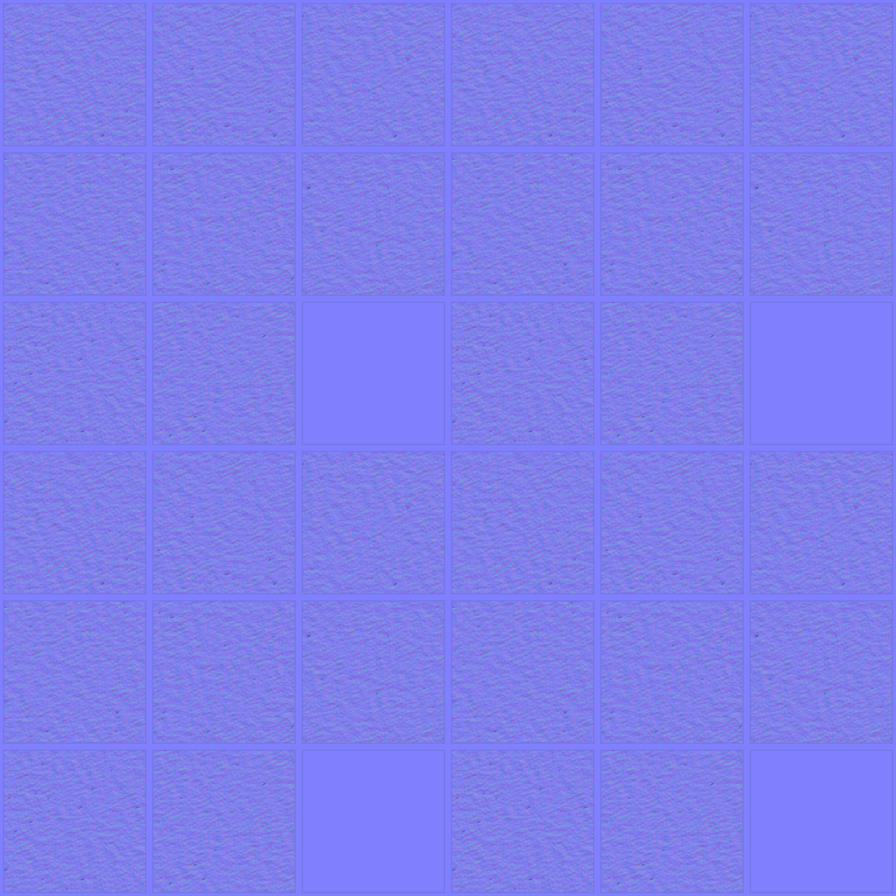
Reproduce this texture map procedurally as a WebGL 2 fragment shader.

```glsl
#version 300 es
precision highp float;

uniform vec2 u_resolution;
out vec4 fragColor;

// Unit gradient on a lattice that wraps after "period" cells
vec2 latticeGradient(ivec2 cell, ivec2 period) {
    uvec2 c = uvec2(cell % period);
    uint h = c.x * 1597u + c.y * 51749u + uint(period.x) * 7919u;
    h = (h ^ (h >> 15)) * 739391u;
    h = (h ^ (h >> 13)) * 951749u;
    h ^= h >> 16;
    float angle = float(h & 65535u) * 6.28318 / 65536.0;
    return vec2(cos(angle), sin(angle));
}

// Gradient noise: x is the value, yz its derivatives
vec3 gradientNoise(vec2 p, ivec2 period) {
    ivec2 i = ivec2(floor(p));
    vec2 f = fract(p);
    vec2 u = f * f * f * (f * (f * 6.0 - 15.0) + 10.0);
    vec2 du = 30.0 * f * f * (f * (f - 2.0) + 1.0);

    vec2 ga = latticeGradient(i, period);
    vec2 gb = latticeGradient(i + ivec2(1, 0), period);
    vec2 gc = latticeGradient(i + ivec2(0, 1), period);
    vec2 gd = latticeGradient(i + ivec2(1, 1), period);
    float a = dot(ga, f);
    float b = dot(gb, f - vec2(1.0, 0.0));
    float c = dot(gc, f - vec2(0.0, 1.0));
    float d = dot(gd, f - 1.0);

    float value = mix(mix(a, b, u.x), mix(c, d, u.x), u.y);
    vec2 slope = mix(mix(ga, gb, u.x), mix(gc, gd, u.x), u.y)
        + du * (u.yx * (a - b - c + d) + vec2(b, c) - a);
    return vec3(value, slope);
}

// Encoded normal of the rough stone over one block of tiles
vec3 stoneColor(vec2 p) {
    // Streaks rising to the right, then even grit and soft lumps
    vec2 sheared = vec2(p.x - p.y + 2.0, p.y);
    vec3 streak = gradientNoise(sheared * vec2(78.0, 94.0), ivec2(78, 94));
    vec3 grit = gradientNoise(p * 170.0, ivec2(170));
    vec3 lump = gradientNoise(p * 45.0, ivec2(45));
    vec2 slope = vec2(0.83 * streak.y, streak.z - 0.83 * streak.y);
    slope += 0.8 * grit.yz + 0.45 * lump.yz;

    // Steep flanks lose blue and lean slightly to green
    float steep = dot(slope, slope);
    vec3 color = vec3(0.5 - 0.04 * slope, 0.94 - 0.017 * steep);
    color.rg += vec2(-0.002, 0.003) * (steep - 2.0);

    // Sparse dark pits
    float pit = smoothstep(0.45, 0.65, -streak.x);
    return color - 0.16 * pit;
}

void main() {
    vec2 uv = gl_FragCoord.xy / u_resolution;
    vec2 grid = uv * 6.0;
    float pixel = 6.0 / min(u_resolution.x, u_resolution.y);
    const vec3 flatColor = vec3(0.5, 0.5, 1.0);

    // Average the fine relief over the pixel
    vec3 rough = vec3(0.0);
    for (int i = 0; i < 4; i++) {
        vec2 offset = vec2(i & 1, i >> 1) * 0.5 - 0.25;
        rough += 0.25 * stoneColor(2.0 * (uv + offset / u_resolution));
    }

    // Distance inward from the tile edge
    vec2 toJoint = 0.5 - abs(fract(grid) - 0.5);
    float edge = min(toJoint.x, toJoint.y) - 0.024;
    float tileMask = smoothstep(-0.5 * pixel, 0.5 * pixel, edge);

    // One polished tile in every block of three by three
    ivec2 tile = ivec2(floor(grid)) % 3;
    bool polished = tile.x == 2 && tile.y == 0;
    vec3 color = mix(flatColor, polished ? flatColor : rough, tileMask);

    // Thin crease around each tile
    float crease = 1.0 - smoothstep(0.0, 0.004 + 0.7 * pixel, abs(edge));
    color = mix(color, vec3(0.42, 0.44, 0.84), 0.55 * crease);

    fragColor = vec4(color, 1.0);
}
```
